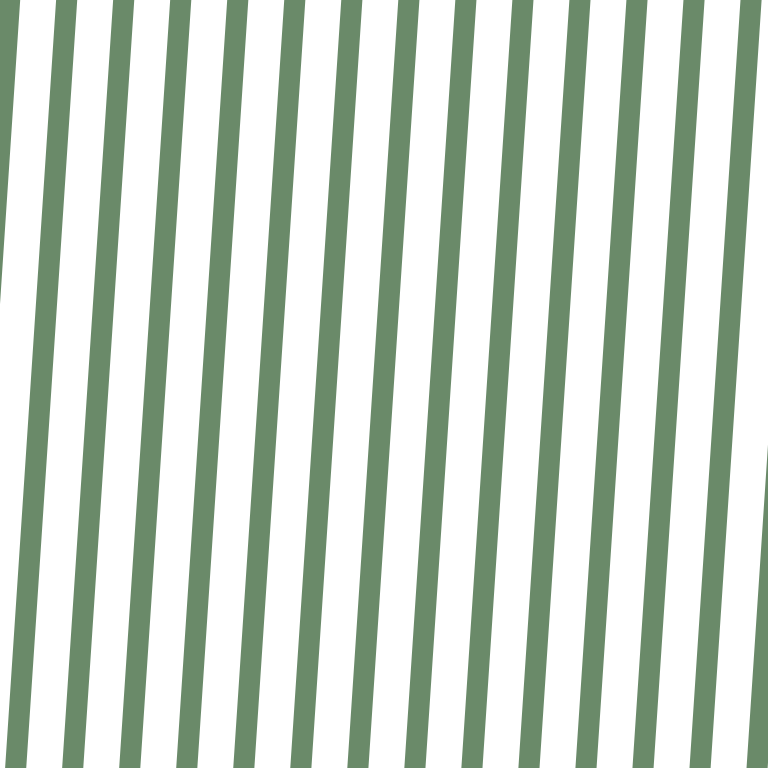
Reproduce this pattern procedurally as a Shadertoy shader.

```glsl
// Slightly leaning, evenly spaced green stripes on white.

const vec3 GROUND_COLOR = vec3(1.0);
const vec3 STRIPE_COLOR = vec3(0.414, 0.541, 0.412);
const float PERIOD = 0.07426;       // horizontal distance between stripe centers
const float STRIPE_WIDTH = 0.0275;  // horizontal width of one stripe
const float LEAN = 0.0664;          // sideways shift per unit of height
const float FIRST_CENTER = 0.0204;  // center of the first stripe on the bottom edge

// Signed distance to the nearest stripe, negative inside
float stripeDistance(vec2 p) {
    float x = p.x - LEAN * p.y - FIRST_CENTER;
    float offset = abs(fract(x / PERIOD + 0.5) - 0.5) * PERIOD;
    return (offset - 0.5 * STRIPE_WIDTH) / length(vec2(1.0, LEAN));
}

void mainImage(out vec4 fragColor, in vec2 fragCoord) {
    vec2 p = fragCoord / iResolution.xy;
    float pixel = 1.0 / iResolution.x;

    // Edge blend one pixel wide
    float coverage = clamp(0.5 - stripeDistance(p) / pixel, 0.0, 1.0);
    fragColor = vec4(mix(GROUND_COLOR, STRIPE_COLOR, coverage), 1.0);
}
```
